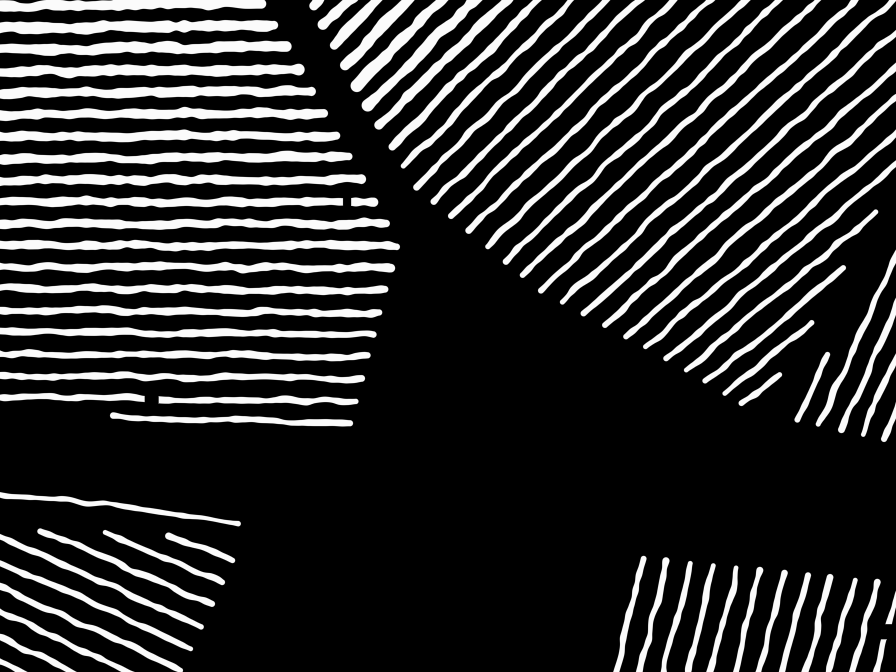
Write a Shadertoy shader that draws this pattern.

```glsl
const float GRID_HEIGHT = 576.0;   // design units per canvas height
const vec3 PAPER = vec3(0.0);
const vec3 INK = vec3(0.985);
const float THIN = 2.5;            // stroke half widths
const float THICK = 4.5;
const float WOBBLE = 3.0;          // sideways drift of a stroke
const float WOBBLE_STEP = 17.0;
const float ROUGHNESS = 0.45;      // variation of stroke width
const float ROUGH_STEP = 7.0;
const int LEVEL_COUNT = 20;
const int DIAGONAL_COUNT = 27;
const int STEEP_COUNT = 6;
const int UPRIGHT_COUNT = 12;
const int SLOPING_COUNT = 9;

float hash(float n) {
    return fract(sin(n * 12.9898) * 43758.5453);
}

float noise(float x) {
    float cell = floor(x);
    float f = fract(x);
    return mix(hash(cell), hash(cell + 1.0), f * f * (3.0 - 2.0 * f));
}

// Round-ended hand-drawn stroke from a to b
float stroke(vec2 p, vec2 a, vec2 b, float halfWidth, float seed) {
    float len = distance(a, b);
    vec2 dir = (b - a) / len;
    vec2 q = p - a;
    float along = dot(q, dir);
    float across = dir.x * q.y - dir.y * q.x;
    float t = clamp(along, 0.0, len);
    across += WOBBLE * (noise(t / WOBBLE_STEP + seed * 37.0) - 0.5);
    float rough = noise(t / ROUGH_STEP + seed * 53.0) - 0.5;
    return length(vec2(along - t, across)) - halfWidth * (1.0 + ROUGHNESS * rough);
}

// Nearly level strokes, upper left
float levelStrokes(vec2 p) {
    float d = 1e3;
    for (int k = 0; k < LEVEL_COUNT; k++) {
        float i = float(k);
        float rightX = min(227.0 + 10.7 * i, 398.0 - 5.0 * i) - 3.0;
        vec2 a = vec2(-10.0, 6.0 + 18.55 * i);
        vec2 b = vec2(rightX, 2.0 + 19.0 * i);
        if (k == LEVEL_COUNT - 1) a = vec2(97.0, 357.5);
        float s = stroke(p, a, b, mix(THICK, THIN, i / 19.0), i + 1.0);
        if (k == 9) s = max(s, 3.5 - abs(p.x - 297.5));
        if (k == 18) s = max(s, 6.0 - abs(p.x - 130.0));
        d = min(d, s);
    }
    return d;
}

// Fan of diagonals, upper right; each is set by its crossing of the top edge
float diagonalStrokes(vec2 p) {
    float d = 1e3;
    for (int k = 0; k < DIAGONAL_COUNT; k++) {
        float i = float(k);
        float topX = 272.0 + i * (25.99 + i * (0.1404 + 0.00216 * i));
        float slope = 1.01 - 0.00034 * i * i;
        float startY = 4.0 + 17.3 * i - 4.6 * max(i - 9.0, 0.0) - 2.9 * max(i - 16.0, 0.0);
        float endX = k < 23 ? topX + 20.0 : 751.0 - 27.5 * (i - 23.0);
        vec2 a = vec2(topX - startY / slope, startY);
        vec2 b = vec2(endX, (topX - endX) * slope);
        float halfWidth = mix(THICK, THIN, smoothstep(4.0, 9.0, i));
        d = min(d, stroke(p, a, b, halfWidth, i + 31.0));
    }
    return d;
}

// Steep strokes, right edge
float steepStrokes(vec2 p) {
    float d = 1e3;
    for (int k = 0; k < STEEP_COUNT; k++) {
        float i = float(k);
        vec2 a = vec2(684.0 + 18.3 * i, 360.0 + 4.0 * i);
        float rise = k == 0 ? 56.0 : 220.0;
        vec2 b = a + vec2(rise / 2.2, -rise);
        d = min(d, stroke(p, a, b, THIN, i + 67.0));
    }
    return d;
}

// Upright strokes, lower right
float uprightStrokes(vec2 p) {
    float d = 1e3;
    for (int k = 0; k < UPRIGHT_COUNT; k++) {
        float i = float(k);
        vec2 top = vec2(552.0 + 20.0 * i, 479.0 + 2.0 * i);
        vec2 foot = vec2(527.0 + 20.3 * i, 580.0);
        float s = stroke(p, top, foot, THIN, i + 79.0);
        if (k == UPRIGHT_COUNT - 1) s = max(s, 6.5 - abs(p.y - 541.5));
        d = min(d, s);
    }
    return d;
}

// Falling strokes under one long shallow line, lower left
float slopingStrokes(vec2 p) {
    float bend = 3.0 * sin(clamp(p.x / 205.0, 0.0, 1.0) * 3.14159);
    float d = stroke(p + vec2(0.0, bend), vec2(-10.0, 423.0), vec2(204.0, 449.5), 2.1, 97.0);
    for (int k = 0; k < SLOPING_COUNT; k++) {
        float i = float(k);
        vec2 b = vec2(199.0 - 8.8 * i, 481.0 + 18.6 * i);
        float startX = max(145.0 - 55.0 * i, -10.0);
        vec2 a = vec2(startX, b.y - (0.42 + 0.008 * i) * (b.x - startX));
        d = min(d, stroke(p, a, b, THIN, i + 101.0));
    }
    return d;
}

void mainImage(out vec4 fragColor, in vec2 fragCoord) {
    float unitsPerPixel = GRID_HEIGHT / iResolution.y;
    vec2 p = fragCoord * unitsPerPixel;
    p.y = GRID_HEIGHT - p.y;   // measured down from the top edge

    float d = min(levelStrokes(p), diagonalStrokes(p));
    d = min(d, min(steepStrokes(p), uprightStrokes(p)));
    d = min(d, slopingStrokes(p));

    float cover = 1.0 - smoothstep(-0.7 * unitsPerPixel, 0.7 * unitsPerPixel, d);
    fragColor = vec4(mix(PAPER, INK, cover), 1.0);
}
```
